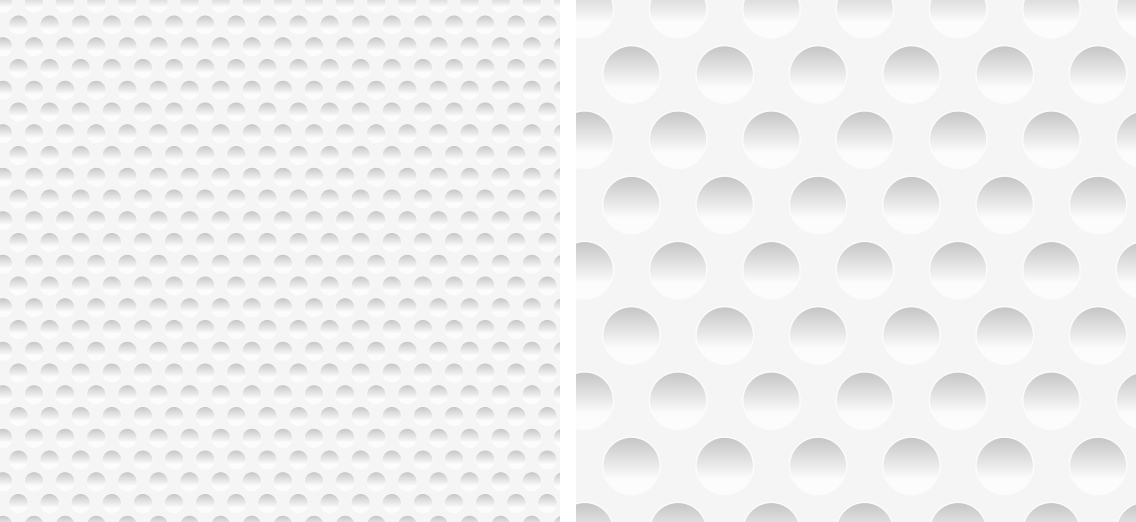
Left, the full canvas; right, a detail of the centre.
This pattern is drawn by a Shadertoy shader. Its source:

```glsl
// Pale panel of staggered round dimples, shaded grey at the top to white below.

const vec2 GRID = vec2(18.0, 24.0); // dimples across, rows down (even, so it tiles)

// Offset from the nearest dimple centre, in column widths, y pointing down
vec2 dimpleOffset(vec2 uv) {
    vec2 p = vec2(uv.x, 1.0 - uv.y) * GRID - vec2(0.094, 0.14);
    float row = floor(p.y + 0.5);
    p.x -= 0.5 * mod(row, 2.0);
    vec2 offset = vec2(fract(p.x + 0.5) - 0.5, p.y - row);
    float rowHeight = (iResolution.y / GRID.y) / (iResolution.x / GRID.x);
    return offset * vec2(1.0, rowHeight);
}

// Antialiased coverage of a disc
float disc(float dist, float radius, float pixel) {
    return 1.0 - smoothstep(-0.6 * pixel, 0.6 * pixel, dist - radius);
}

void mainImage(out vec4 fragColor, in vec2 fragCoord) {
    vec2 offset = dimpleOffset(fragCoord / iResolution.xy);
    float dist = length(offset);
    float pixel = GRID.x / iResolution.x;
    float radius = 0.3;

    // Flat panel with a faint bright rim around each dimple
    float shade = mix(0.96, 0.985, disc(dist, radius + 0.016, pixel));

    // Hollow: shadow under the upper edge, light on the lower one
    float depth = 0.5 + 0.5 * offset.y / radius;
    float hollow = min(0.775 + 0.29 * depth, 0.99);
    shade = mix(shade, hollow, disc(dist, radius, pixel));

    fragColor = vec4(vec3(shade), 1.0);
}
```
